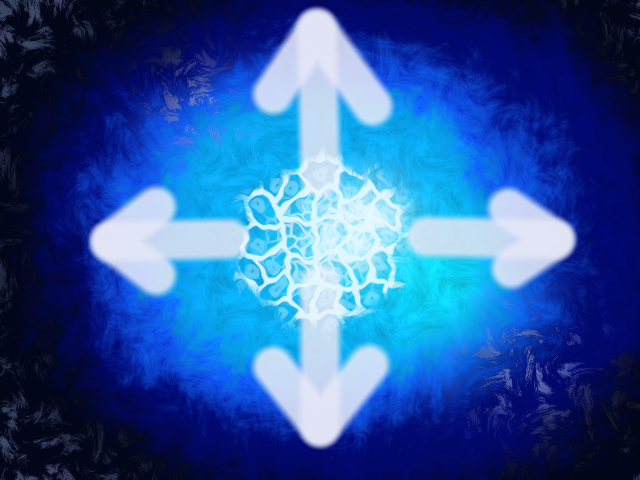
Reproduce this background procedurally as a Shadertoy shader.

```glsl
// Four soft white arrows pointing outward from a frosty web on a grainy blue glow.

const vec3 BLACK_NAVY = vec3(0.01, 0.025, 0.10);
const vec3 NAVY       = vec3(0.005, 0.03, 0.43);
const vec3 BLUE       = vec3(0.06, 0.33, 0.93);
const vec3 CYAN       = vec3(0.03, 0.65, 0.94);
const vec3 TURQUOISE  = vec3(0.05, 0.88, 0.97);
const vec3 DUST       = vec3(0.50, 0.56, 0.72);
const vec3 CHALK      = vec3(0.90, 0.91, 0.97);
const vec3 FROST      = vec3(0.90, 0.97, 1.0);

vec2 hash2(vec2 cell) {
    vec2 q = vec2(dot(cell, vec2(127.1, 311.7)), dot(cell, vec2(269.5, 183.3)));
    return fract(sin(q) * 43758.5);
}

// Layered, rotated and warped sines, roughly in -1..1
float grain(vec2 p, float scale) {
    float sum = 0.0, amp = 0.5;
    p *= scale;
    for (int i = 0; i < 7; i++) {
        p = mat2(0.8, 0.6, -0.6, 0.8) * p * 1.65 + 3.7;
        p += 0.8 * sin(p.yx * 0.73 + float(i));
        sum += amp * sin(p.x) * sin(p.y);
        amp *= 0.8;
    }
    return sum;
}

// Nearest and second nearest distances to scattered cell points
vec2 cellular(vec2 p) {
    vec2 cell = floor(p), nearest = vec2(8.0);
    for (int y = -1; y <= 1; y++)
    for (int x = -1; x <= 1; x++) {
        vec2 id = cell + vec2(x, y);
        float d = length(id + 0.1 + 0.8 * hash2(id) - p);
        nearest = d < nearest.x ? vec2(d, nearest.x) : vec2(nearest.x, min(nearest.y, d));
    }
    return nearest;
}

float segment(vec2 p, vec2 a, vec2 b) {
    vec2 ab = b - a;
    return length(p - a - ab * clamp(dot(p - a, ab) / dot(ab, ab), 0.0, 1.0));
}

float glow(vec2 p, vec2 center, float radius) {
    vec2 q = (p - center) / radius;
    return exp(-dot(q, q));
}

// Soft brush coverage at a distance from the stroke's spine
float brush(float d) {
    return 0.87 * (1.0 - smoothstep(0.030, 0.052, d));
}

// Shaft and head are separate translucent strokes, lighter where they overlap
vec3 arrow(vec3 col, vec2 p, vec2 tip, vec2 tail, vec2 barbA, vec2 barbB) {
    float shaft = segment(p, tip, tail);
    float head = min(segment(p, tip, barbA), segment(p, tip, barbB));
    col = mix(col, CHALK * 0.98, brush(shaft));
    return mix(col, CHALK, brush(head));
}

// Concentric colour zones with ragged edges
vec3 background(vec2 p) {
    float coarse = grain(p, 6.0), fine = grain(p + 4.0, 32.0);
    float rough = 0.030 * coarse + 0.034 * fine;
    float d = length((p - vec2(0.68, 0.505)) * vec2(0.82, 1.0)) + rough;
    float outer = length((p - vec2(0.735, 0.5)) * vec2(0.82, 1.0)) + rough;

    vec3 col = mix(CYAN, BLUE, smoothstep(0.25, 0.36, d));
    col = mix(col, NAVY, smoothstep(0.33, 0.46, d));
    col = mix(col, BLACK_NAVY, smoothstep(0.46, 0.61, outer));
    col = mix(col, TURQUOISE, 0.85 * glow(p, vec2(0.91, 0.42), 0.14));
    col = mix(col, TURQUOISE, 0.5 * glow(p, vec2(0.69, 0.48), 0.16));

    // Pale dust on two diagonal patches and in the corners
    float patches = glow(p, vec2(0.41, 0.78), 0.10) + glow(p, vec2(1.10, 0.24), 0.13);
    float corners = 0.6 * smoothstep(0.56, 0.76, outer);
    float speck = smoothstep(0.0, 0.9, fine + 0.3 * coarse);
    col = mix(col, DUST, 0.7 * speck * min(patches + corners, 1.0));
    return col * (1.0 + 0.10 * fine);
}

// Lacy cell walls with small kernels, fading at a ragged rim
float frostWeb(vec2 p, vec2 center) {
    vec2 q = p + 0.006 * sin(p.yx * 70.0) + 0.002 * sin(p.yx * 210.0);
    vec2 large = cellular(q * 17.0), small = cellular(q * 36.0 + 9.0);
    float r = length(p - center) + 0.022 * grain(p, 14.0);
    float walls = 1.0 - smoothstep(0.10, 0.24, large.y - large.x);
    float kernels = 0.7 * (1.0 - smoothstep(0.07, 0.05 + 0.10, abs(large.x - 0.16)));
    float lace = 1.0 - smoothstep(0.10, 0.30, small.y - small.x);
    lace *= 1.0 - smoothstep(0.06, 0.17, r);
    return max(max(walls, 0.75 * lace), 0.6 * kernels) * (1.0 - smoothstep(0.155, 0.195, r));
}

void mainImage(out vec4 fragColor, in vec2 fragCoord) {
    vec2 p = fragCoord / iResolution.y;
    p.x += 0.5 * (4.0 / 3.0 - iResolution.x / iResolution.y);
    vec3 col = background(p);

    // Arrows: tip, tail, then the two barb ends
    col = arrow(col, p, vec2(0.660, 0.939), vec2(0.668, 0.630), vec2(0.569, 0.804), vec2(0.776, 0.780));
    col = arrow(col, p, vec2(0.667, 0.112), vec2(0.667, 0.410), vec2(0.569, 0.236), vec2(0.769, 0.240));
    col = arrow(col, p, vec2(0.231, 0.497), vec2(0.477, 0.502), vec2(0.325, 0.569), vec2(0.325, 0.427));
    col = arrow(col, p, vec2(1.155, 0.501), vec2(0.889, 0.507), vec2(1.059, 0.566), vec2(1.066, 0.441));

    // Frost and its brightest drift, right of the middle
    col = mix(col, FROST, 0.93 * frostWeb(p, vec2(0.672, 0.495)));
    float drift = glow(p, vec2(0.765, 0.54), 0.085) + 0.5 * glow(p, vec2(0.68, 0.50), 0.08);
    col = mix(col, FROST, clamp(drift * (0.85 + 0.35 * grain(p, 30.0)), 0.0, 0.95));

    fragColor = vec4(clamp(col, 0.0, 1.0), 1.0);
}
```
